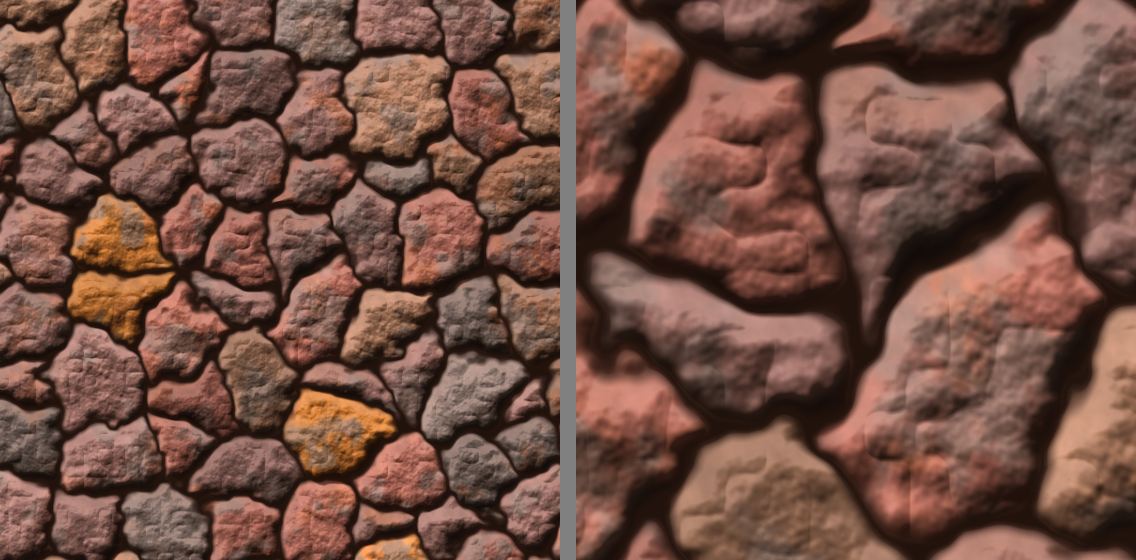
Left: the whole. Right: its middle third, enlarged.
Write a WebGL 1 fragment shader that draws this texture.

```glsl
precision highp float;
// A wall of rough volcanic stones, packed tightly with dark gaps between.
// A weighted Voronoi diagram gives the stones, each a domed, craggy height
// field that is lit from the upper left and shadowed by its neighbours.

uniform vec2 u_resolution;

const float STONES_ACROSS = 7.8;
const float JITTER = 0.85;
const float SIZE_SPREAD = 0.32;    // how much stones differ in size
const float CORNER_SHARPNESS = 22.0;
const float GAP = 0.018;
const float DOME_WIDTH = 0.11;
const float ROUGHNESS = 0.24;
const float CREASES = 0.07;
const float TILT = 0.45;
const float RELIEF = 0.40;         // strength of the light on slopes
const float LIGHT_STEP = 0.025;
const float SHADOW_STEP = 0.13;
const vec2 TO_LIGHT = vec2(-0.42, 0.91);

const vec3 RED = vec3(0.57, 0.34, 0.29);
const vec3 MAUVE = vec3(0.51, 0.36, 0.33);
const vec3 BROWN = vec3(0.56, 0.40, 0.31);
const vec3 GREY = vec3(0.45, 0.38, 0.35);
const vec3 OCHRE = vec3(0.74, 0.44, 0.19);
const vec3 RUST = vec3(0.66, 0.37, 0.24);
const vec3 DUST = vec3(0.70, 0.54, 0.48);
const vec3 CREVICE = vec3(0.13, 0.07, 0.045);

struct Stone {
  vec2 id;
  float edge;    // distance to the rounded outline
  float height;
};

float hash(vec2 p) {
  return fract(sin(dot(p, vec2(127.1, 311.7))) * 43758.5453);
}

float noise(vec2 p) {
  vec2 i = floor(p), f = fract(p);
  f = f * f * f * (f * (f * 6.0 - 15.0) + 10.0);
  return mix(mix(hash(i), hash(i + vec2(1, 0)), f.x),
             mix(hash(i + vec2(0, 1)), hash(i + vec2(1, 1)), f.x), f.y);
}

float fbm(vec2 p) {
  float sum = 0.0, amplitude = 0.5;
  for (int i = 0; i < 4; i++) {
    sum += amplitude * noise(p);
    p = mat2(1.6, 1.2, -1.2, 1.6) * p + 7.3;
    amplitude *= 0.5;
  }
  return sum;
}

vec2 warp(vec2 p) {
  vec2 broad = vec2(noise(p * 2.3), noise(p * 2.3 + 31.0)) - 0.5;
  vec2 fine = vec2(noise(p * 7.0 + 11.0), noise(p * 7.0 + 53.0)) - 0.5;
  return p + 0.26 * broad + 0.08 * fine;
}

vec2 stoneCentre(vec2 id) {
  return id + 0.5 + JITTER * (vec2(hash(id), hash(id + 19.7)) - 0.5);
}

float stoneWeight(vec2 id) {
  return SIZE_SPREAD * hash(id + 43.1);
}

Stone stoneAt(vec2 p) {
  vec2 q = warp(p), cell = floor(q), nearest = vec2(0.0);
  Stone s;
  float best = 100.0;
  for (int j = -2; j <= 2; j++)
    for (int i = -2; i <= 2; i++) {
      vec2 id = cell + vec2(i, j), r = stoneCentre(id) - q;
      float power = dot(r, r) - stoneWeight(id);
      if (power < best) { best = power; nearest = r; s.id = id; }
    }

  // Soft minimum of the distances to all borders rounds the corners
  float sum = 0.0;
  for (int j = -2; j <= 2; j++)
    for (int i = -2; i <= 2; i++) {
      vec2 id = cell + vec2(i, j), r = stoneCentre(id) - q;
      float apart = length(r - nearest);
      if (apart > 0.01) {
        float border = (dot(r, r) - stoneWeight(id) - best) / (2.0 * apart);
        sum += exp(-CORNER_SHARPNESS * border);
      }
    }
  s.edge = -log(sum + 1e-9) / CORNER_SHARPNESS - GAP;

  // Dome, tilted face and craggy surface
  float dome = 1.0 - exp(-max(s.edge, 0.0) / DOME_WIDTH);
  vec2 lean = vec2(hash(s.id + 5.3), hash(s.id + 8.9)) - 0.5;
  float crags = ROUGHNESS * fbm(p * 4.0)
              + CREASES * abs(2.0 * noise(p * 5.0 + s.id * 3.7) - 1.0);
  s.height = dome * (mix(0.24, 0.40, hash(s.id + 71.0)) + TILT * dot(nearest, lean))
           + crags * (0.4 + 0.6 * dome);
  return s;
}

vec3 stoneColour(vec2 id, vec2 p) {
  float kind = hash(id + 87.3);
  vec3 colour = mix(RED, MAUVE, step(0.34, kind));
  colour = mix(colour, BROWN, step(0.60, kind));
  colour = mix(colour, GREY, step(0.83, kind));
  colour = mix(colour, OCHRE, step(0.94, kind));

  // Weathered patches and fine mottling
  float rust = smoothstep(0.48, 0.66, fbm(p * 2.2 + id * 5.1));
  float ash = smoothstep(0.50, 0.68, fbm(p * 2.6 + id * 2.3 + 40.0));
  colour = mix(colour, RUST, 0.65 * rust * hash(id + 14.2));
  colour = mix(colour, GREY, 0.7 * ash);
  colour *= 0.82 + 0.36 * fbm(p * 9.0 + 90.0);
  return colour * mix(0.85, 1.17, hash(id + 62.4));
}

void main() {
  vec2 p = gl_FragCoord.xy / min(u_resolution.x, u_resolution.y) * STONES_ACROSS;
  Stone s = stoneAt(p);
  float ahead = stoneAt(p + TO_LIGHT * LIGHT_STEP).height;
  float blocker = stoneAt(p + TO_LIGHT * SHADOW_STEP).height;

  // Slopes that fall towards the light are bright
  float slope = (s.height - ahead) / LIGHT_STEP;
  float shadow = smoothstep(0.03, 0.26, blocker - s.height);
  float shade = clamp(0.96 + RELIEF * slope, 0.30, 1.38) * (1.0 - 0.5 * shadow);

  vec3 colour = stoneColour(s.id, p) * pow(vec3(shade), vec3(1.0, 1.1, 1.2));
  colour = mix(colour, DUST, 0.35 * smoothstep(1.05, 1.4, shade));
  colour = mix(CREVICE, colour, smoothstep(-0.03, 0.06, s.edge));
  gl_FragColor = vec4(colour, 1.0);
}
```
